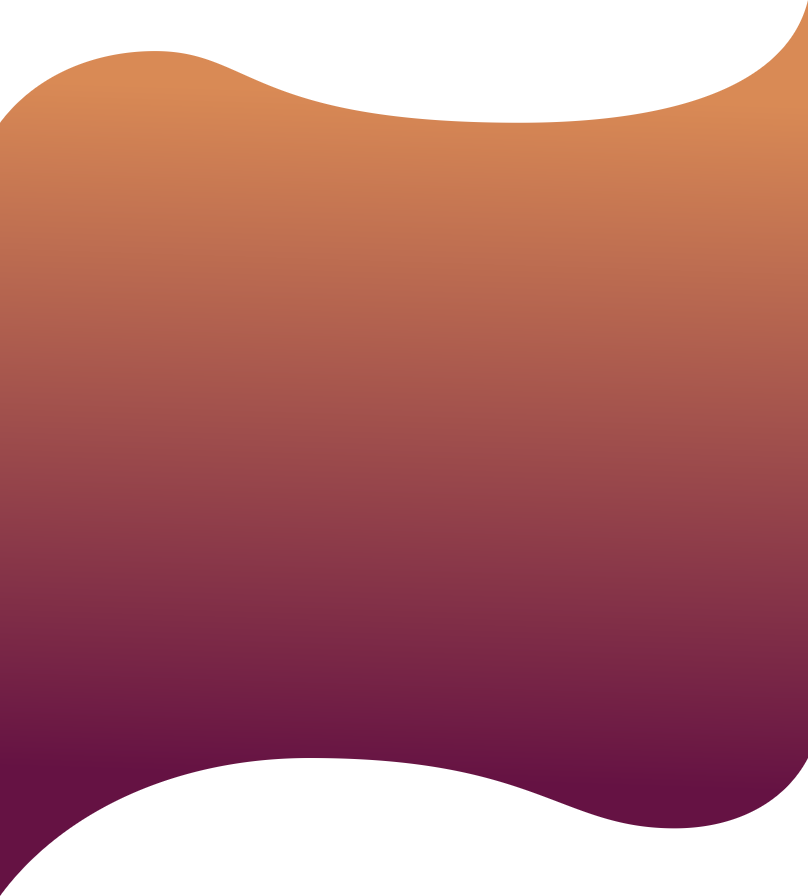
Give the GLSL for this background, as a Shadertoy shader.

```glsl
// A wide band of warm colour between two flowing white borders.
// Each border is a chain of cubic Bezier arcs solved for height at a given x;
// the band is filled with a slightly tilted orange-to-plum linear gradient.

const vec3 WHITE  = vec3(1.0);
const vec3 ORANGE = vec3(0.852, 0.542, 0.333);
const vec3 PLUM   = vec3(0.396, 0.071, 0.263);

// Point on a cubic Bezier arc
vec2 bezier(vec2 a, vec2 b, vec2 c, vec2 d, float t) {
    float s = 1.0 - t;
    return s*s*s*a + 3.0*s*s*t*b + 3.0*s*t*t*c + t*t*t*d;
}

// Direction of travel along the same arc
vec2 bezierTangent(vec2 a, vec2 b, vec2 c, vec2 d, float t) {
    float s = 1.0 - t;
    return s*s*(b - a) + 2.0*s*t*(c - b) + t*t*(d - c);
}

// Height and slope of an arc at x, by bisection (x grows along the arc)
vec2 arcAt(vec2 a, vec2 b, vec2 c, vec2 d, float x) {
    float t = 0.5;
    float stepSize = 0.25;
    for (int i = 0; i < 18; i++) {
        t += bezier(a, b, c, d, t).x < x ? stepSize : -stepSize;
        stepSize *= 0.5;
    }
    vec2 tangent = bezierTangent(a, b, c, d, t);
    return vec2(bezier(a, b, c, d, t).y, tangent.y / max(tangent.x, 1e-4));
}

// Upper border: left crest, long trough, steep rise to the right corner
vec2 upperEdge(float x) {
    vec2 crest  = vec2(0.192, 0.943);
    vec2 trough = vec2(0.643, 0.863);
    if (x < crest.x)
        return arcAt(vec2(0.0, 0.863), vec2(0.043, 0.915), vec2(0.115, crest.y), crest, x);
    if (x < trough.x)
        return arcAt(crest, vec2(0.311, crest.y), vec2(0.311, trough.y), trough, x);
    return arcAt(trough, vec2(0.838, trough.y), vec2(0.975, 0.906), vec2(1.0), x);
}

// Lower border: rise from the left corner, broad crest, right-hand trough
vec2 lowerEdge(float x) {
    vec2 crest  = vec2(0.383, 0.154);
    vec2 trough = vec2(0.835, 0.0755);
    if (x < crest.x)
        return arcAt(vec2(0.0), vec2(0.072, 0.089), vec2(0.210, crest.y), crest, x);
    if (x < trough.x)
        return arcAt(crest, vec2(0.665, crest.y), vec2(0.694, trough.y), trough, x);
    return arcAt(trough, vec2(0.910, trough.y), vec2(0.971, 0.104), vec2(1.0, 0.154), x);
}

// Smooth coverage of the area above an edge given as (height, slope)
float coverAbove(vec2 uv, vec2 edge, vec2 size) {
    float slope = edge.y * size.y / size.x;
    float dist = (uv.y - edge.x) * size.y / sqrt(1.0 + slope * slope);
    return clamp(dist + 0.5, 0.0, 1.0);
}

// Linear gradient whose bands fall gently towards the right
vec3 bandColor(vec2 uv) {
    float level = uv.y + 0.029 * (uv.x - 0.5);
    return mix(PLUM, ORANGE, clamp((level - 0.130) / 0.768, 0.0, 1.0));
}

void mainImage(out vec4 fragColor, in vec2 fragCoord) {
    vec2 size = iResolution.xy;
    vec2 uv = fragCoord / size;

    // Keep what lies above the lower border and below the upper one
    float band = coverAbove(uv, lowerEdge(uv.x), size)
               * (1.0 - coverAbove(uv, upperEdge(uv.x), size));

    fragColor = vec4(mix(WHITE, bandColor(uv), band), 1.0);
}
```
